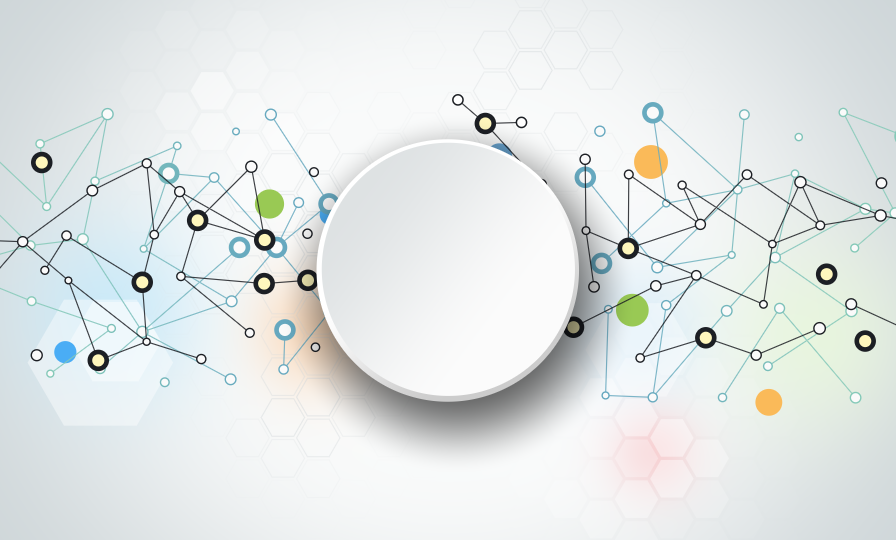
Give the GLSL for this background, as a Shadertoy shader.

```glsl
// Pale molecular network with hexagon tiles behind a raised white disc.

float px; // width of one pixel in scene units; the canvas is 7.68 units wide

float hash(vec2 p) {
    vec3 q = fract(p.xyx * vec3(0.1031, 0.1030, 0.0973));
    q += dot(q, q.yzx + 33.33);
    return fract((q.x + q.y) * q.z);
}

float cover(float d) { return clamp(0.5 - d / px, 0.0, 1.0); }

float glow(vec2 p, vec2 center, float radius) {
    vec2 q = (p - center) / radius;
    return exp(-dot(q, q));
}

float segment(vec2 p, vec2 a, vec2 b) {
    vec2 ab = b - a;
    return length(p - a - ab * clamp(dot(p - a, ab) / dot(ab, ab), 0.0, 1.0));
}

// Flat-topped hexagon: 0.5 on its edge when its height is 1
float hexagon(vec2 p) {
    p = abs(p);
    return max(p.y, dot(p, vec2(0.866, 0.5)));
}

void ring(inout vec3 col, vec2 p, float radius, float width, vec3 ink, vec3 core) {
    float d = length(p) - radius;
    col = mix(col, ink, cover(d));
    col = mix(col, core, cover(d + width));
}

vec2 nodeAt(vec2 cell, float size, float seed) {
    return (cell + 0.18 + 0.64 * vec2(hash(cell + seed), hash(cell + seed + 47.0))) * size;
}

// Nodes live in two side bands, leaving the middle free
bool inBand(vec2 a, float reach) {
    return abs(a.y - 2.4) < reach && abs(a.x - 3.84) > 0.98;
}

// Jittered grid of nodes, randomly joined to their neighbours
void network(inout vec3 col, vec2 p, float size, float reach, float seed, vec3 ink, vec3 hubCore) {
    float line = 9.0;
    vec4 nearest = vec4(9.0);
    for (int j = -1; j <= 1; j++)
    for (int i = -1; i <= 1; i++) {
        vec2 cell = floor(p / size) + vec2(i, j);
        vec2 a = nodeAt(cell, size, seed);
        if (!inBand(a, reach)) continue;
        for (int k = 0; k < 4; k++) {
            vec2 next = cell + (k < 3 ? vec2(1, k - 1) : vec2(0, 1));
            vec2 b = nodeAt(next, size, seed);
            if (inBand(b, reach) && hash(cell + seed + float(k) * 19.0) < 0.38)
                line = min(line, segment(p, a, b));
        }
        float pick = hash(cell + seed + 83.0);
        float radius = pick > 0.78 ? 0.092 : 0.034 + 0.028 * pick;
        float d = length(p - a) - radius;
        if (d < nearest.x) nearest = vec4(d, radius, p - a);
    }
    col = mix(col, ink, 0.85 * cover(line - 0.005));
    bool hub = nearest.y > 0.08;
    if (nearest.x < 1.0)
        ring(col, nearest.zw, nearest.y, hub ? 0.04 : 0.012, ink, hub ? hubCore : vec3(0.98));
}

void hexTiles(inout vec3 col, vec2 p) {
    vec2 q = p / 0.35, s = vec2(1.732, 1.0);
    vec2 a = mod(q, s) - 0.5 * s, b = mod(q - 0.5 * s, s) - 0.5 * s;
    vec2 g = dot(a, a) < dot(b, b) ? a : b;
    vec2 center = (q - g) * 0.35;
    float pick = hash(floor((q - g) * 2.0 + 0.5));
    float d = (hexagon(g) - 0.46) * 0.35;
    float filled = glow(center, vec2(2.1, 3.6), 0.7) + glow(center, vec2(5.5, 0.8), 0.75);
    float lined = glow(center, vec2(4.7, 4.0), 0.8) + glow(center, vec2(2.6, 2.6), 0.9)
                + glow(center, vec2(2.6, 1.1), 0.5);
    col = mix(col, vec3(1), min(filled, 1.0) * (0.2 + 0.5 * pick) * cover(d));
    col = mix(col, vec3(0.83, 0.85, 0.86), 0.5 * min(lined, 1.0) * step(0.3, pick) * cover(abs(d) - 0.005));
}

void mainImage(out vec4 fragColor, in vec2 fragCoord) {
    px = 7.68 / iResolution.x;
    vec2 p = fragCoord * px;
    vec3 black = vec3(0.11, 0.12, 0.14), cream = vec3(1.0, 0.97, 0.74);
    vec3 orange = vec3(0.98, 0.73, 0.35), green = vec3(0.6, 0.79, 0.33), blue = vec3(0.29, 0.68, 0.96);

    // Vignette and coloured haze
    float away = length((p - vec2(3.84, 2.2)) * vec2(1.0, 1.12));
    vec3 col = mix(vec3(0.975, 0.98, 0.98), vec3(0.81, 0.84, 0.85), smoothstep(1.7, 4.9, away));
    col = mix(col, vec3(0.76, 0.91, 0.98), 0.75 * glow(p, vec2(0.95, 1.95), 0.8));
    col = mix(col, vec3(0.98, 0.83, 0.69), 0.8 * glow(p, vec2(2.7, 1.8), 0.5));
    col = mix(col, vec3(0.82, 0.91, 0.97), 0.75 * glow(p, vec2(5.5, 1.75), 0.6));
    col = mix(col, vec3(0.98, 0.75, 0.76), 0.65 * glow(p, vec2(5.6, 0.75), 0.38));
    col = mix(col, vec3(0.91, 0.97, 0.86), 0.8 * glow(p, vec2(7.0, 1.75), 0.8));

    // Hexagons
    hexTiles(col, p);
    col = mix(col, vec3(1), 0.42 * cover(hexagon(p - vec2(0.86, 1.52)) - 0.54));
    col = mix(col, vec3(1), 0.42 * cover(hexagon(p - vec2(0.99, 1.7)) - 0.34));
    col = mix(col, vec3(1), 0.35 * cover(hexagon(p - vec2(5.48, 1.63)) - 0.4));

    // Bright accent dots
    col = mix(col, green, cover(length(p - vec2(2.31, 2.88)) - 0.125));
    col = mix(col, green, cover(length(p - vec2(5.42, 1.97)) - 0.14));
    col = mix(col, orange, cover(length(p - vec2(5.58, 3.24)) - 0.145));
    col = mix(col, orange, cover(length(p - vec2(6.59, 1.18)) - 0.115));
    col = mix(col, blue, cover(length(p - vec2(0.56, 1.61)) - 0.095));
    col = mix(col, blue, cover(length(p - vec2(2.83, 2.79)) - 0.09));
    col = mix(col, vec3(0.4, 0.63, 0.8), cover(length(p - vec2(4.28, 3.29)) - 0.11));

    // Teal network below the black one
    vec3 teal = mix(vec3(0.4, 0.66, 0.75), vec3(0.52, 0.79, 0.72), smoothstep(1.4, 3.6, abs(p.x - 3.84)));
    network(col, p, 0.54, 1.35, 11.0, teal, vec3(0.98));
    network(col, p, 0.48, 0.98, 29.0, black, cream);

    // Lone hub above the disc
    vec2 hub = p - vec2(4.16, 3.57);
    for (int i = 0; i < 3; i++) {
        float turn = 2.43 - 2.4 * float(i) + 0.77 * float(i * (i - 1));
        vec2 tip = (0.31 + 0.2 * float(i * (i - 1))) * vec2(cos(turn), sin(turn));
        col = mix(col, black, 0.85 * cover(segment(hub, vec2(0), tip) - 0.005));
        ring(col, hub - tip, 0.05, 0.013, black, vec3(1));
    }
    ring(col, hub, 0.092, 0.04, black, cream);

    // Raised disc: shadow, rim, face
    vec2 q = p - vec2(3.838, 2.31);
    float shadow = 1.0 - smoothstep(0.8, 1.55, length(q - vec2(0.08, -0.2)));
    col *= 1.0 - 0.6 * shadow;
    float slope = dot(q, vec2(0.5, -0.866));
    col = mix(col, vec3(mix(1.0, 0.8, smoothstep(-0.3, 1.0, slope))), cover(length(q) - 1.125));
    vec3 face = mix(vec3(0.87, 0.885, 0.89), vec3(0.985), smoothstep(-1.1, 0.7, dot(q, vec2(0.8, -0.6))));
    col = mix(col, face, cover(length(q - vec2(0.005, 0.01)) - 1.085));

    fragColor = vec4(col, 1.0);
}
```
